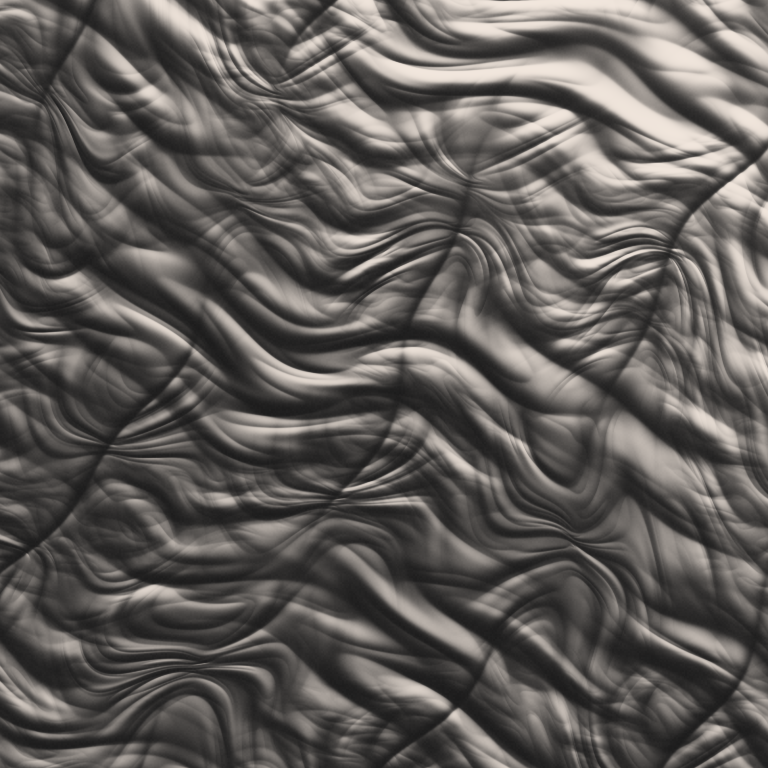
This texture is drawn by a Shadertoy shader. Its source:

```glsl
// Draws crumpled dark metallic sheet: silky folds fanning from pinches along slanted seams.
#define SEAM_DENSITY 3.6
#define FOLD_RATE 8.0
#define FOLD_SPREAD 9.0
#define RELIEF 0.058
#define SEAM_DEPTH 0.7
#define PINCH_DEPTH 0.35
#define CRINKLE 0.07
#define CONTRAST 0.75
#define EXPOSURE -0.4
#define CORNER_LIGHT 1.5
#define METAL_TINT vec3(1.0, 0.955, 0.915)

float hash(vec2 p) {
    vec3 v = fract(p.xyx * vec3(0.1031, 0.1030, 0.0973));
    v += dot(v, v.yzx + 33.33);
    return fract((v.x + v.y) * v.z);
}

// Layered warped sines with rounded crests and tight valleys
float folds(vec2 q) {
    float height = 0.0, amplitude = 1.0;
    mat2 turn = mat2(0.825, 0.565, -0.565, 0.825) * 1.5;
    for (int i = 0; i < 3; i++) {
        float layer = float(i);
        q += 0.9 * sin(q.yx * 0.7 + vec2(layer, 1.7 * layer + 0.6));
        float wave = sin(q.x + 1.3 * sin(q.y * 0.6 + layer));
        height += amplitude * (1.6 * sqrt(0.515 + 0.5 * wave) - 1.0);
        q = turn * q;
        amplitude *= 0.4;
    }
    return height;
}

// Wavy frame: x runs across the seams, y along them
vec2 seamFrame(vec2 p) {
    vec2 q = vec2(dot(p, vec2(0.866, -0.5)), dot(p, vec2(0.5, 0.866)));
    q += 0.032 * sin(q.yx * 7.0 + vec2(0.8, 2.1));
    q += 0.011 * sin(q.yx * 23.0 + vec2(3.0, 0.4));
    return q * SEAM_DENSITY + vec2(0.35, 5.2);
}

float sheetHeight(vec2 p) {
    vec2 q = seamFrame(p);
    vec2 cell = round(q);

    // Long folds between the pinches
    float total = 0.06;
    float height = total * 0.6 * folds(vec2(q.y * 20.0, q.x * 6.0));
    float pucker = 0.0;

    // Irregular fans of folds, blended from the nearest pinches
    for (int j = -1; j <= 1; j++) {
        for (int i = -1; i <= 1; i++) {
            vec2 id = cell + vec2(i, j);
            float seed = hash(id + 17.0);
            float pull = mix(0.15, 1.0, hash(id + 71.0));
            vec2 d = q - id - vec2(0.0, 0.8 * seed - 0.4);
            float r = sqrt(dot(d, d) + 0.005);
            vec2 bent = d + 0.35 * r * sin(d.yx * 7.0 + 30.0 * seed);
            vec2 fan = vec2(bent.y * (FOLD_RATE / r + FOLD_SPREAD), 3.0 * bent.x / r + 7.0 * r);
            float weight = pull * exp(-12.0 * r * r);
            height += weight * min(r, 0.6) * folds(fan + 40.0 * seed);
            total += weight;
            pucker += pull * exp(-12.0 * r);
        }
    }
    height = height / total - PINCH_DEPTH * pucker;

    // Patches of small crinkles
    float patchy = smoothstep(-0.2, 1.2, sin(q.x * 3.1 + 2.0 * sin(q.y * 2.3)));
    height += CRINKLE * patchy * folds(q.yx * vec2(42.0, 22.0));

    // Narrow seams that fade in and out along their length
    float across = q.x - cell.x;
    float strength = smoothstep(-0.9, 0.5, sin(q.y * 2.1 + cell.x * 4.0));
    float groove = exp(-sqrt(across * across + 0.0001) / 0.022);
    return height - SEAM_DEPTH * strength * groove;
}

void mainImage(out vec4 fragColor, in vec2 fragCoord) {
    vec2 uv = fragCoord / iResolution.xy;
    vec2 p = fragCoord / iResolution.y;

    // Slope toward the light, plus shade in the valleys
    const float stepSize = 0.002;
    vec2 lightDir = normalize(vec2(0.1, 1.0));
    float height = sheetHeight(p - 0.5 * stepSize * lightDir);
    float ahead = sheetHeight(p + 0.5 * stepSize * lightDir);
    float facing = RELIEF * (height - ahead) / stepSize + 1.5 * (height + ahead);
    facing /= sqrt(1.0 + 0.08 * facing * facing);

    // Soft glow from the upper right, dark floor and bright sheen on the crests
    float glow = CORNER_LIGHT * smoothstep(0.6, 1.6, 0.7 * uv.x + uv.y);
    float tone = 0.1 + 0.2 * exp(CONTRAST * (facing + glow + EXPOSURE));
    tone += 0.015 * (hash(floor(p * 400.0)) - 0.5);
    tone /= pow(1.0 + pow(tone / 0.95, 4.0), 0.25);

    // Warm metal with slightly cooler depths
    vec3 color = tone * METAL_TINT + vec3(-0.004, 0.0, 0.006) * (1.0 - tone);
    fragColor = vec4(color, 1.0);
}
```
